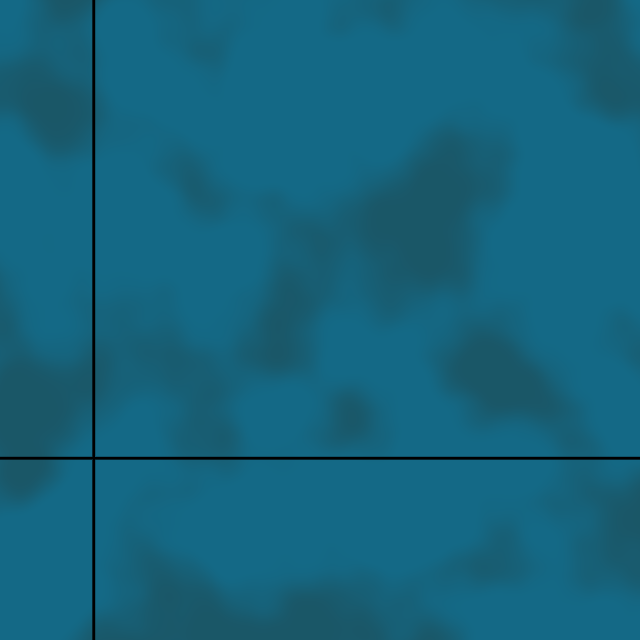
A WebGL 2 fragment shader for this texture:

```glsl
#version 300 es
precision highp float;
// Large teal tiles with thin black joints and soft, cloudy dark stains.

uniform vec2 u_resolution;
out vec4 fragColor;

const vec2 TILE_COUNT = vec2(1.0);              // tiles across and down
const vec2 JOINT_ORIGIN = vec2(0.1465, 0.284);  // where two joints cross
const float JOINT_WIDTH = 0.0045;
const float STAIN_SCALE = 4.6;                  // noise cells across the canvas
const vec2 STAIN_OFFSET = vec2(3.3, 7.6);
const vec2 STAIN_RANGE = vec2(-0.10, 0.43);     // noise from clean to darkest
const int STAIN_OCTAVES = 3;
const float OCTAVE_GAIN = 0.34;
const vec3 GLAZE_COLOR = vec3(0.078, 0.412, 0.525);
const vec3 STAIN_COLOR = vec3(0.102, 0.340, 0.405);
const vec3 JOINT_COLOR = vec3(0.0);
const float TAU = 6.2831853;

// Unit gradient direction for a lattice point
vec2 latticeGradient(vec2 cell) {
    uvec2 q = uvec2(ivec2(cell)) * uvec2(1597u, 3812u);
    uint h = (q.x ^ q.y) * 747796u + 28913u;
    h = (h ^ (h >> 15u)) * 277803u;
    h ^= h >> 13u;
    float angle = TAU * float(h & 65535u) / 65536.0;
    return vec2(cos(angle), sin(angle));
}

float gradientNoise(vec2 p) {
    vec2 cell = floor(p);
    vec2 f = p - cell;
    vec2 w = f * f * f * (f * (f * 6.0 - 15.0) + 10.0);
    vec2 e = vec2(1.0, 0.0);
    float a = dot(latticeGradient(cell), f);
    float b = dot(latticeGradient(cell + e.xy), f - e.xy);
    float c = dot(latticeGradient(cell + e.yx), f - e.yx);
    float d = dot(latticeGradient(cell + e.xx), f - e.xx);
    return mix(mix(a, b, w.x), mix(c, d, w.x), w.y);
}

// Layered noise with quickly fading detail, for blurred blotches
float cloud(vec2 p) {
    float sum = 0.0;
    float gain = 1.0;
    for (int i = 0; i < STAIN_OCTAVES; i++) {
        sum += gain * gradientNoise(p);
        p = p * 2.03 + vec2(11.7, 5.3);
        gain *= OCTAVE_GAIN;
    }
    return sum;
}

// Coverage of the nearest joint, smoothed over one pixel
float jointMask(vec2 uv, vec2 pixel) {
    vec2 toJoint = abs(fract((uv - JOINT_ORIGIN) * TILE_COUNT + 0.5) - 0.5) / TILE_COUNT;
    vec2 cover = clamp((0.5 * JOINT_WIDTH - toJoint) / pixel + 0.5, 0.0, 1.0);
    return max(cover.x, cover.y);
}

void main() {
    vec2 uv = gl_FragCoord.xy / u_resolution;

    // Stains run across the joints, so no two tiles are alike
    float stain = smoothstep(STAIN_RANGE.x, STAIN_RANGE.y, cloud(uv * STAIN_SCALE + STAIN_OFFSET));
    vec3 color = mix(GLAZE_COLOR, STAIN_COLOR, stain);

    color = mix(color, JOINT_COLOR, jointMask(uv, 1.0 / u_resolution));
    fragColor = vec4(color, 1.0);
}
```
